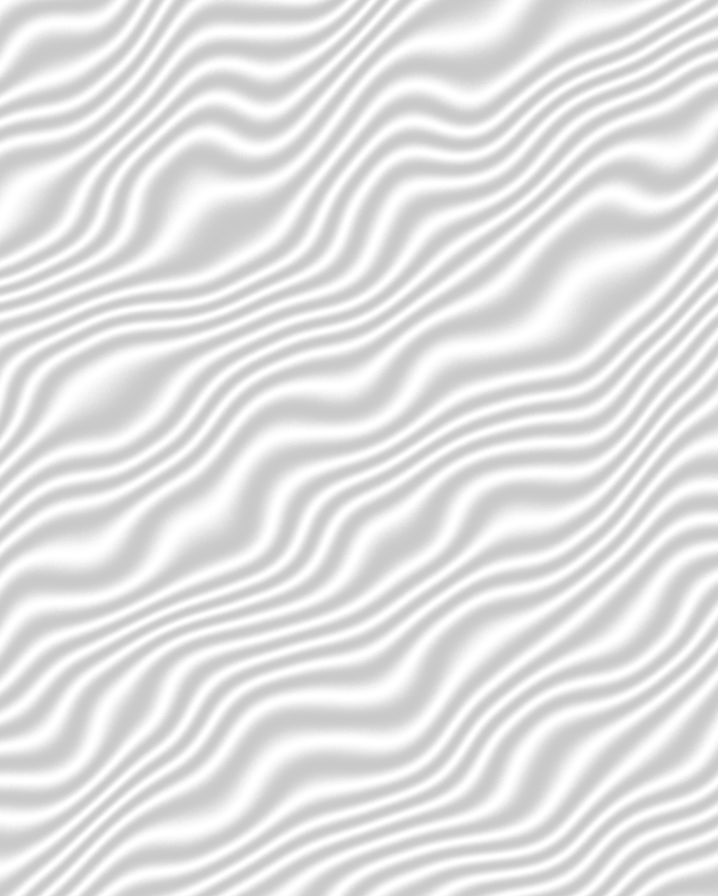
Give the GLSL for this texture, as a WebGL 1 fragment shader.

```glsl
precision highp float;

uniform vec2 u_resolution;

#define STRIPE_ANGLE 0.56
#define STRIPES_PER_HEIGHT 31.0
#define WARP_STRIPES 2.6
#define WARP_SCALE vec2(5.6, 7.0)
#define WARP_OFFSET vec2(13.7, 5.3)
#define GREY 0.79
#define WHITE 1.0
#define RIDGE_POWER 1.3
#define GRAIN_SCALE 512.0
#define GRAIN_AMOUNT 0.016

const float TAU = 6.2831853;

// Hash built from fract and dot products only
vec2 hash2(vec2 cell) {
    vec3 h = fract(vec3(cell.xyx) * vec3(0.1031, 0.1030, 0.0973));
    h += dot(h, h.yzx + 33.33);
    return fract((h.xx + h.yz) * h.zy);
}

float cornerSlope(vec2 cell, vec2 toPoint) {
    vec2 gradient = normalize(hash2(cell) - 0.4999);
    return dot(gradient, toPoint);
}

// Gradient noise with quintic blending
float gradientNoise(vec2 p) {
    vec2 cell = floor(p);
    vec2 f = p - cell;
    vec2 blend = f * f * f * (f * (f * 6.0 - 15.0) + 10.0);
    vec2 e = vec2(1.0, 0.0);
    float bottom = mix(cornerSlope(cell, f),
                       cornerSlope(cell + e.xy, f - e.xy), blend.x);
    float top = mix(cornerSlope(cell + e.yx, f - e.yx),
                    cornerSlope(cell + e.xx, f - e.xx), blend.x);
    return mix(bottom, top, blend.y);
}

void main() {
    vec2 p = gl_FragCoord.xy / u_resolution.y;

    // Axes along and across the stripes
    float c = cos(STRIPE_ANGLE);
    float s = sin(STRIPE_ANGLE);
    vec2 q = vec2(c * p.x + s * p.y, c * p.y - s * p.x);

    // Warp bends the stripes and closes a few into islands
    float warp = gradientNoise(q * WARP_SCALE + WARP_OFFSET);
    float phase = q.y * STRIPES_PER_HEIGHT + WARP_STRIPES * warp;

    // Broad grey valleys between soft white ridges
    float wave = 0.5 - 0.5 * cos(TAU * phase);
    float ridge = pow(wave, RIDGE_POWER);
    float tone = mix(GREY, WHITE, ridge);

    // Faint grain on the slopes
    float grain = hash2(floor(p * GRAIN_SCALE)).x - 0.5;
    tone += GRAIN_AMOUNT * grain * 4.0 * ridge * (1.0 - ridge);

    gl_FragColor = vec4(vec3(tone), 1.0);
}
```
